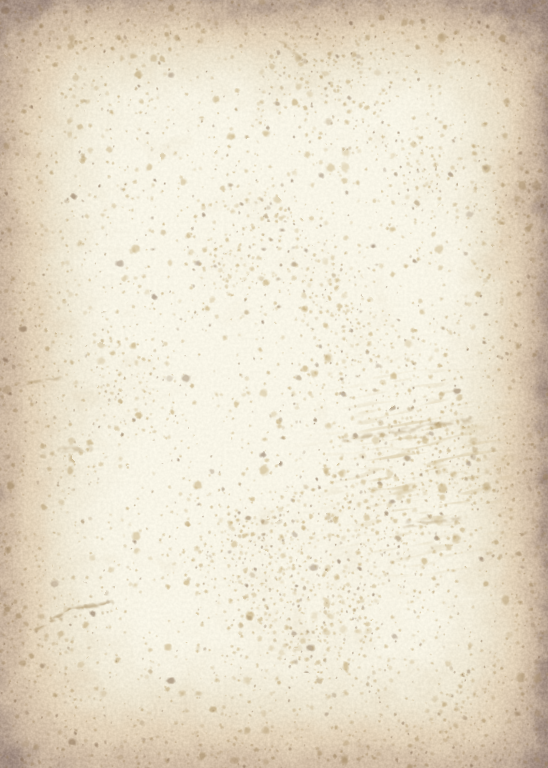
A Shadertoy shader for this texture:

```glsl
// Aged cream parchment with browned edges, scattered foxing spots and faint scratches.
#define CREAM vec3(0.972, 0.960, 0.905)
#define IVORY vec3(0.930, 0.900, 0.820)
#define SAND vec3(0.890, 0.825, 0.725)
#define TAN vec3(0.815, 0.735, 0.645)
#define UMBER vec3(0.610, 0.530, 0.490)
#define FOXING vec3(0.770, 0.675, 0.475)
#define DARK_SPECK vec3(0.520, 0.420, 0.330)
#define EDGE_WIDTH vec4(0.100, 0.088, 0.066, 0.078) // left, right, top, bottom
#define EDGE_DEPTH vec4(0.740, 0.860, 0.810, 0.680)
#define SPOT_LAYERS 4
#define GRAIN 0.055

vec2 hash2(vec2 p) {
    vec3 q = fract(p.xyx * vec3(0.1031, 0.1030, 0.0973));
    q += dot(q, q.yzx + 33.33);
    return fract((q.xx + q.yz) * q.zy);
}

vec2 gradientAt(vec2 cell) {
    float angle = 6.2832 * hash2(cell).x;
    return vec2(cos(angle), sin(angle));
}

float gradientNoise(vec2 p) {
    vec2 i = floor(p), f = p - i;
    vec2 u = f * f * f * (f * (f * 6.0 - 15.0) + 10.0);
    vec2 e = vec2(0.0, 1.0);
    float low = mix(dot(gradientAt(i), f), dot(gradientAt(i + e.yx), f - e.yx), u.x);
    float high = mix(dot(gradientAt(i + e), f - e), dot(gradientAt(i + 1.0), f - 1.0), u.x);
    return mix(low, high, u.y);
}

float fbm(vec2 p) {
    float sum = 0.0, amp = 0.6;
    for (int i = 0; i < 4; i++) {
        sum += amp * gradientNoise(p);
        p = mat2(1.6, 1.2, -1.2, 1.6) * p + 17.3;
        amp *= 0.55;
    }
    return sum;
}

// Browning that creeps in from all four sides
float edgeAge(vec2 uv, vec2 p) {
    vec2 w = uv + 0.022 * vec2(fbm(p * 7.0 + 40.0), fbm(p * 7.0 + 80.0));
    vec4 d = max(vec4(w.x, 1.0 - w.x, 1.0 - w.y, w.y), 0.0);
    vec4 e = EDGE_DEPTH * exp(-pow(d / EDGE_WIDTH, vec4(1.35)));
    vec4 keep = 1.0 - e;
    return 1.0 - keep.x * keep.y * keep.z * keep.w;
}

vec3 paperColor(float age) {
    vec3 c = mix(CREAM, IVORY, smoothstep(0.0, 0.24, age));
    c = mix(c, SAND, smoothstep(0.18, 0.48, age));
    c = mix(c, TAN, smoothstep(0.44, 0.72, age));
    return mix(c, UMBER, smoothstep(0.68, 1.0, age));
}

// Regions where foxing gathers: centre and radius
float foxingDensity(vec2 p) {
    const vec3 clusters[11] = vec3[11](
        vec3(0.350, 0.725, 0.030), vec3(0.300, 0.655, 0.045), vec3(0.420, 0.640, 0.050),
        vec3(0.475, 0.555, 0.040), vec3(0.165, 0.480, 0.050), vec3(0.410, 0.905, 0.050),
        vec3(0.550, 0.770, 0.045), vec3(0.340, 0.260, 0.080), vec3(0.460, 0.300, 0.100),
        vec3(0.550, 0.420, 0.080), vec3(0.400, 0.190, 0.070));
    float sum = 0.0;
    for (int i = 0; i < 11; i++) {
        vec2 d = (p - clusters[i].xy) / clusters[i].z;
        sum += exp(-dot(d, d));
    }
    return min(sum, 1.0);
}

// One ragged spot in some of the cells; x is coverage, y is darkness
vec2 spots(vec2 p, float scale, float density) {
    vec2 q = p * scale, cell = floor(q);
    vec2 pick = hash2(cell + scale), shape = hash2(cell + scale * 1.7 + 9.0);
    float radius = mix(0.08, 0.27, shape.x * shape.x);
    vec2 centre = 0.32 + 0.36 * hash2(cell + scale * 2.3 + 31.0);
    float d = length((q - cell - centre) * vec2(1.0, 0.8 + 0.5 * shape.y));
    d += 0.09 * gradientNoise(q * 4.0);
    float soft = 0.05 + scale / iResolution.y;
    float cover = 1.0 - smoothstep(radius - soft, radius + soft, d);
    return vec2(cover * step(pick.x, density) * mix(0.3, 0.85, pick.y), shape.y);
}

// Broken scratch between two points
float scratch(vec2 p, vec2 a, vec2 b, float width) {
    vec2 ab = b - a, ap = p - a;
    float t = clamp(dot(ap, ab) / dot(ab, ab), 0.0, 1.0);
    float d = length(ap - ab * t) + 0.002 * gradientNoise(p * 90.0);
    float broken = smoothstep(-0.3, 0.25, gradientNoise(p * vec2(85.0, 130.0)));
    return (1.0 - smoothstep(0.0, width + 1.0 / iResolution.y, d)) * broken;
}

void mainImage(out vec4 fragColor, in vec2 fragCoord) {
    vec2 uv = fragCoord / iResolution.xy;
    vec2 p = fragCoord / iResolution.y;

    // Paper tone with soft blotches and fibre grain
    float edge = edgeAge(uv, p);
    float cluster = foxingDensity(p);
    float mottling = fbm(p * 28.0);
    float grain = gradientNoise(p * 230.0) + 0.6 * gradientNoise(p * 410.0 + 5.0);
    float age = edge + 0.12 * mottling * (0.5 + edge) + 0.05 * cluster;
    age += 0.09 * smoothstep(0.1, 0.5, fbm(p * 13.0 + 3.0));
    vec3 color = paperColor(clamp(age, 0.0, 1.0));
    color += GRAIN * grain * (0.45 + 0.9 * edge);

    // Slanted fibres on the right-hand side
    vec2 fibreOffset = (p - vec2(0.55, 0.39)) / vec2(0.095, 0.11);
    float fibres = gradientNoise(vec2(p.x * 22.0, (p.y - 0.16 * p.x) * 150.0));
    float fibreMask = exp(-dot(fibreOffset, fibreOffset));
    color = mix(color, FOXING, 0.45 * fibreMask * smoothstep(0.08, 0.5, fibres));

    // Foxing from broad flecks to tiny dark points
    float density = 0.12 + 0.38 * cluster + 0.18 * edge + 0.25 * fbm(p * 9.0 + 21.0);
    float scale = 48.0;
    vec2 q = p;
    for (int i = 0; i < SPOT_LAYERS; i++) {
        vec2 spot = spots(q, scale, density);
        vec3 ink = mix(FOXING, DARK_SPECK, max(0.75 * edge, smoothstep(0.65, 1.0, spot.y)));
        color = mix(color, ink, spot.x * 0.75);
        q = mat2(0.8, 0.6, -0.6, 0.8) * q + 3.7;
        scale *= 1.38;
    }

    // Scratches
    float marks = 0.7 * scratch(p, vec2(0.449, 0.427), vec2(0.612, 0.453), 0.005);
    marks += 0.6 * scratch(p, vec2(0.527, 0.316), vec2(0.605, 0.326), 0.004);
    marks += scratch(p, vec2(0.026, 0.167), vec2(0.091, 0.206), 0.003);
    marks += scratch(p, vec2(0.091, 0.206), vec2(0.146, 0.215), 0.004);
    marks += 0.7 * scratch(p, vec2(0.078, 0.415), vec2(0.117, 0.415), 0.005);
    marks += 0.7 * scratch(p, vec2(0.020, 0.499), vec2(0.078, 0.508), 0.003);
    marks += 0.7 * scratch(p, vec2(0.358, 0.954), vec2(0.391, 0.924), 0.003);
    color = mix(color, mix(FOXING, DARK_SPECK, 0.35), 0.6 * min(marks, 1.0));

    fragColor = vec4(clamp(color, 0.0, 1.0), 1.0);
}
```
